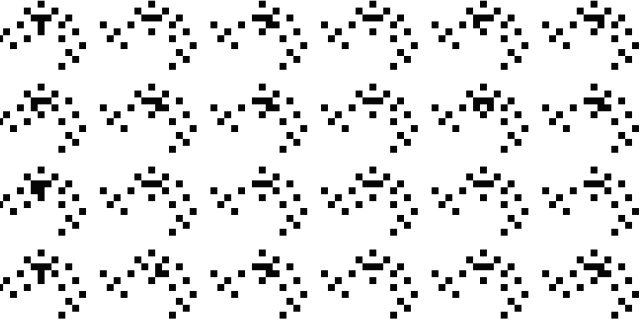
Reproduce this pattern procedurally as a WebGL 2 fragment shader.

```glsl
#version 300 es
precision highp float;
// A grid of small black squares: every tile holds a closed ring of squares
// traced by knight moves, plus a clump of squares near the top of the ring.
// Hashes vary the clump, mostly by tile column and a little by tile row.

#define ROWS 46.3                    // squares per canvas height
#define TILE vec2(16.0, 12.0)        // tile size in squares
#define ORIGIN vec2(-1.55, 0.1)      // left and top of the first ring
#define MARGIN 1.0                   // empty squares before the ring
#define START vec2(3.0, 6.0)         // square where the walk begins
#define ROW_VARIATION 0.3            // how much tile rows differ
#define CLUMP_TOP 0.85               // fill of the clump's upper row
#define CLUMP_LOW 0.3                // fill of the clump's lower row
#define INK vec3(0.02)
#define PAPER vec3(1.0)

uniform vec2 u_resolution;
out vec4 fragColor;

// Knight directions, counted in eighths of a turn.
const int WALK[18] = int[18](4, 5, 0, 7, 6, 7, 0, 0, 1,
                             1, 2, 3, 6, 5, 5, 3, 3, 3);

float hash(vec2 p) {
    return fract(sin(dot(p, vec2(127.1, 311.7))) * 43758.5453);
}

// Random value for one optional square of a tile.
float variation(vec2 tile, float id) {
    float byColumn = hash(vec2(tile.x, id + 7.0));
    float byTile = hash(tile + vec2(31.0, id * 5.0));
    return mix(byColumn, byTile, ROW_VARIATION);
}

vec2 knightStep(int direction) {
    float angle = (float(direction) + 0.5) * 0.78539816;
    return round(2.3 * vec2(cos(angle), sin(angle)));
}

// Box-filtered unit square; neighbours add up without a seam.
float unitSquare(vec2 p, vec2 corner, float pixel) {
    vec2 d = abs(p - corner - 0.5);
    vec2 cover = clamp((0.5 - d) / pixel + 0.5, 0.0, 1.0);
    return cover.x * cover.y;
}

// Ring of squares, with three optional or shifting members.
float ring(vec2 p, vec2 tile, float pixel) {
    float ink = 0.0;
    vec2 corner = START;
    for (int i = 0; i < 18; i++) {
        corner += knightStep(WALK[i]);
        float chance = variation(tile, float(i));
        bool optional = i == 4 || i == 16;
        vec2 shift = vec2(i == 14 ? step(0.55, chance) : 0.0, 0.0);
        if (!optional || chance < 0.6)
            ink += unitSquare(p, corner + shift, pixel);
    }
    return ink;
}

// Two short rows of squares inside the ring.
float clump(vec2 p, vec2 tile, float pixel) {
    float ink = 0.0;
    for (int i = 0; i < 6; i++) {
        vec2 corner = vec2(6 + i % 3, 2 + i / 3);
        float fill = i < 3 ? CLUMP_TOP : CLUMP_LOW;
        if (variation(tile, float(i) + 20.0) < fill)
            ink += unitSquare(p, corner, pixel);
    }
    return ink;
}

void main() {
    // Canvas in squares, measured from the top left.
    float pixel = ROWS / u_resolution.y;
    vec2 canvas = vec2(gl_FragCoord.x, u_resolution.y - gl_FragCoord.y) * pixel;

    vec2 grid = canvas - ORIGIN + MARGIN;
    vec2 tile = floor(grid / TILE);
    vec2 local = grid - tile * TILE - MARGIN;

    float ink = ring(local, tile, pixel) + clump(local, tile, pixel);
    fragColor = vec4(mix(PAPER, INK, clamp(ink, 0.0, 1.0)), 1.0);
}
```
